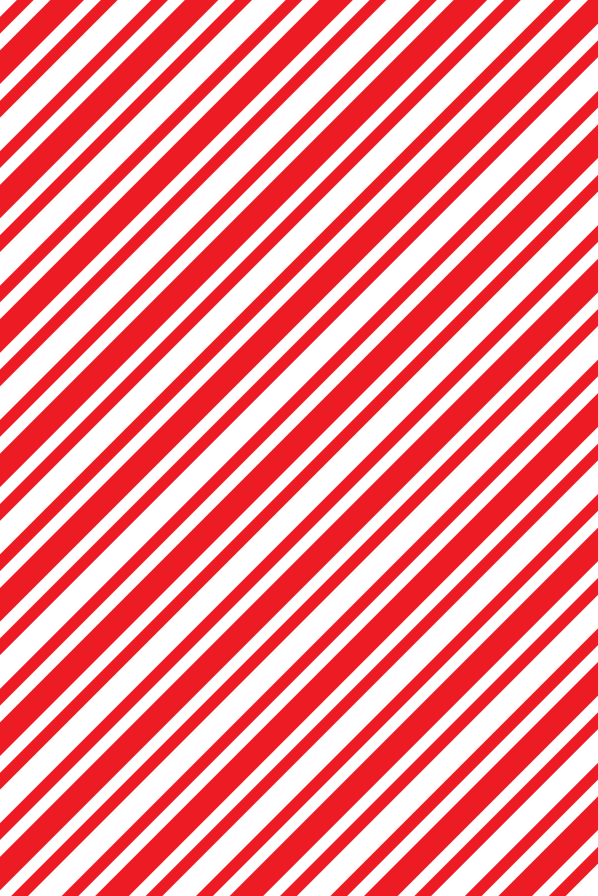
A Shadertoy shader for this pattern:

```glsl
// Candy-cane stripes: red bands on white rising to the right at 45 degrees.
// Each repeat is a wide band flanked by two thin ones, drawn as a
// one-dimensional signed distance across the diagonal, mirrored at its centre.

#define PERIOD     0.15     // horizontal repeat, in canvas heights
#define WIDE_HALF  0.125    // half width of the wide band, in periods
#define THIN_HALF  0.0625   // half width of a thin band, in periods
#define THIN_OFF   0.3125   // centre of a thin band from the wide one, in periods
#define SOFTNESS   1.4      // edge ramp along x, in pixels
#define RED        vec3(0.93, 0.11, 0.14)
#define WHITE      vec3(1.0)

// Signed distance to the nearest band, in periods; negative inside
float bandDistance(float phase)
{
    float fromCentre = abs(fract(phase) - 0.5);
    float wide = fromCentre - WIDE_HALF;
    float thin = abs(fromCentre - THIN_OFF) - THIN_HALF;
    return min(wide, thin);
}

void mainImage(out vec4 fragColor, in vec2 fragCoord)
{
    // Diagonal coordinate measured from the top left corner
    vec2 p = fragCoord / iResolution.y;
    float phase = (p.x + 1.0 - p.y) / PERIOD;

    // Smoothed coverage of the red ink
    float edge = SOFTNESS / (iResolution.y * PERIOD);
    float ink = clamp(0.5 - bandDistance(phase) / edge, 0.0, 1.0);

    fragColor = vec4(mix(WHITE, RED, ink), 1.0);
}
```
